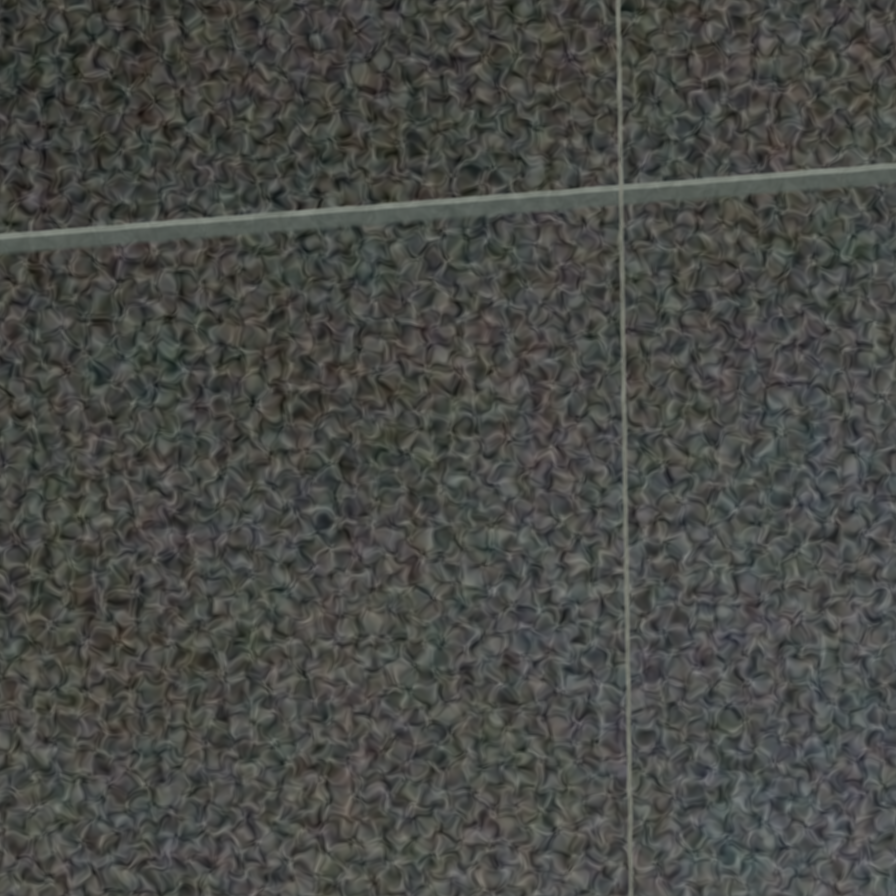
Give the GLSL for this texture, as a WebGL 2 fragment shader.

```glsl
#version 300 es
precision highp float;

#define TILE_PITCH vec2(1.0, 1.0)
#define JOINT_ORIGIN vec2(0.7044, 0.736)
#define JOINT_SLOPE vec2(-0.0144, 0.079)
#define SEAM_WIDTH 0.0052
#define LEDGE_WIDTH 0.0065
#define BEVEL_DEPTH 0.0195
#define GRAIN_SCALE 66.0
#define GRAIN_CONTRAST 0.2
#define STONE_COLOR vec3(0.279, 0.282, 0.265)
#define BEVEL_COLOR vec3(0.345, 0.375, 0.352)
#define LEDGE_COLOR vec3(0.52, 0.545, 0.51)
#define SEAM_COLOR vec3(0.49, 0.50, 0.46)

uniform vec2 u_resolution;
out vec4 fragColor;

// Integer hash giving two values from 0 to 1
vec2 hash2(vec2 cell) {
    uvec2 v = uvec2(ivec2(cell)) * 1664525u + 1013904223u;
    v.x += v.y * 1664525u;
    v.y += v.x * 1664525u;
    v ^= v >> 16u;
    v.x += v.y * 1664525u;
    v.y += v.x * 1664525u;
    v ^= v >> 16u;
    return vec2(v >> 8u) / 16777216.0;
}

float cornerSlope(vec2 cell, vec2 offset) {
    float angle = 6.2832 * hash2(cell).x;
    return dot(vec2(cos(angle), sin(angle)), offset);
}

// Gradient noise, roughly -0.7 to 0.7
float noise(vec2 p) {
    vec2 i = floor(p), f = p - i;
    vec2 u = f * f * f * (f * (f * 6.0 - 15.0) + 10.0);
    vec2 e = vec2(1.0, 0.0);
    return mix(
        mix(cornerSlope(i, f), cornerSlope(i + e, f - e), u.x),
        mix(cornerSlope(i + e.yx, f - e.yx), cornerSlope(i + 1.0, f - 1.0), u.x),
        u.y);
}

// Curled mineral flecks: warped noise in two octaves
float grain(vec2 p) {
    vec2 q = p * GRAIN_SCALE;
    q += 0.75 * vec2(noise(q * 0.8 + 31.0), noise(q * 0.8 + 77.0));
    return noise(q) + 0.65 * noise(q * 2.05 + 13.0);
}

// Soft colour cast: green to purple, and warm to cool
vec3 colorCast(vec2 p) {
    float green = 0.018 * noise(p * 9.0 + 5.0) + 0.022 * noise(p * 34.0 + 19.0);
    float cool = 0.020 * noise(p * 6.0 + 43.0) + 0.030 * noise(p * 40.0 + 61.0);
    return green * vec3(-0.7, 0.7, -0.3) + cool * vec3(-0.7, 0.0, 1.0);
}

vec3 stone(vec2 p, vec2 tile) {
    vec2 seed = floor(hash2(tile + 8.0) * 40.0);
    vec2 q = p + seed;
    float light = 0.045 * (p.x - 0.5) + 0.055 * (0.5 - p.y);
    light += 0.025 * noise(p * 4.0 + 3.0);
    light += 0.012 * (hash2(tile + 21.0).y - 0.5);
    float coolSide = smoothstep(0.3, 1.0, p.x) * smoothstep(1.0, 0.2, p.y);
    vec3 color = STONE_COLOR + light + colorCast(q);
    color += coolSide * vec3(-0.006, 0.003, 0.022);
    return color + GRAIN_CONTRAST * grain(q) * vec3(1.0, 0.99, 0.95);
}

// Coverage of a soft line of given width
float line(float distanceToCenter, float width, float soft) {
    return 1.0 - smoothstep(-soft, soft, abs(distanceToCenter) - 0.5 * width);
}

void main() {
    vec2 p = gl_FragCoord.xy / u_resolution;
    float soft = max(0.0022, 0.75 / min(u_resolution.x, u_resolution.y));

    // Slanted tile grid, with distances to the nearest joints
    vec2 grid = (p - JOINT_ORIGIN - JOINT_SLOPE * p.yx) / TILE_PITCH;
    vec2 tile = floor(grid);
    vec2 joint = (fract(grid + 0.5) - 0.5) * TILE_PITCH;
    joint += 0.0012 * vec2(noise(vec2(3.0, p.y * 28.0)), noise(vec2(p.x * 28.0, 9.0)));

    vec3 color = stone(p, tile);
    float fleck = grain(p + 4.0);

    // Bevel below the horizontal joint, blurred at its lower edge
    float bevel = smoothstep(-BEVEL_DEPTH - 0.004, -BEVEL_DEPTH + 0.004, joint.y)
        * (1.0 - smoothstep(-soft, soft, joint.y));
    color = mix(color, BEVEL_COLOR + 0.045 * fleck, 0.88 * bevel);

    // Bright ledge and thin vertical seam, unevenly worn
    float ledgeWear = 0.85 + 0.25 * noise(vec2(p.x * 22.0, 17.0));
    float ledge = line(joint.y, LEDGE_WIDTH, soft);
    color = mix(color, LEDGE_COLOR + 0.05 * fleck, ledge * ledgeWear);

    float seamWear = 0.80 + 0.30 * noise(vec2(25.0, p.y * 26.0));
    float seam = line(joint.x, SEAM_WIDTH, soft);
    color = mix(color, SEAM_COLOR + 0.06 * fleck, seam * seamWear);

    fragColor = vec4(clamp(color, 0.0, 1.0), 1.0);
}
```
